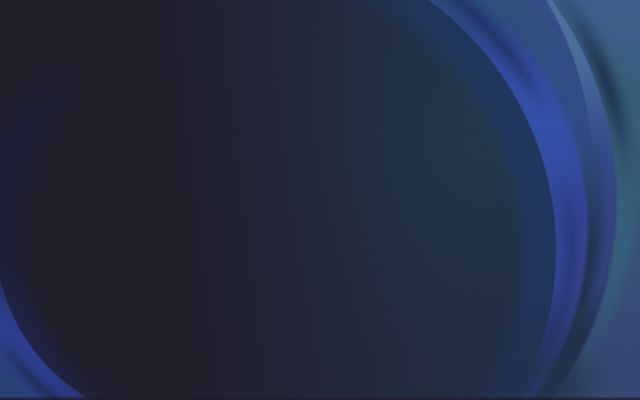
Reproduce this background procedurally as a WebGL 2 fragment shader.

```glsl
#version 300 es
precision highp float;
// Dark navy backdrop framed by glossy blue folds curving along both sides.
uniform vec2 u_resolution;
out vec4 outColor;

// Signed distance to a circle: negative inside.
float circle(vec2 p, vec2 center, float radius) {
    return length(p - center) - radius;
}

// Soft ridge peaking where d equals the offset.
float ridge(float d, float offset, float width) {
    float t = (d - offset) / width;
    return exp(-t * t);
}

// Antialiased step from 0 to 1 across d = 0.
float edge(float d, float softness) {
    return smoothstep(-softness, softness, d);
}

// Smooth oval glow.
float glow(vec2 p, vec2 center, vec2 size) {
    vec2 q = (p - center) / size;
    return exp(-dot(q, q));
}

float hash(vec2 p) {
    return fract(sin(dot(p, vec2(12.9898, 78.233))) * 43758.5453);
}

// Navy field, lighter and slightly teal toward the right.
vec3 backdrop(vec2 p) {
    vec3 color = mix(vec3(0.130, 0.122, 0.172), vec3(0.137, 0.175, 0.260),
                     smoothstep(0.30, 1.15, p.x + 0.12 * (p.y - 0.5)));
    return mix(color, vec3(0.135, 0.225, 0.300), 0.75 * glow(p, vec2(1.23, 0.68), vec2(0.32, 0.36)));
}

// Folds on the right, layered from the inside outward.
vec3 rightFolds(vec3 color, vec2 p, float aa) {
    float inner = circle(p, vec2(0.619, 0.375), 0.771);
    float middle = circle(p, vec2(0.729, 0.427), 0.740);
    float outer = circle(p, vec2(0.6875, 0.50), 0.854);
    float crescent = circle(p, vec2(0.665, 0.583), 0.815);
    float side = smoothstep(0.75, 1.10, p.x);
    float height = smoothstep(0.0, 0.35, p.y);

    // Translucent veil inside the first edge
    float veil = smoothstep(-0.125, -0.045, inner) * side;
    color = mix(color, vec3(0.125, 0.215, 0.400), veil * mix(0.40, 0.68, height));

    // Bright blue band
    vec3 band = mix(vec3(0.145, 0.180, 0.355), vec3(0.195, 0.265, 0.580), height);
    band = mix(band, vec3(0.200, 0.315, 0.655), ridge(p.y, 0.69, 0.18));
    band = mix(band, vec3(0.165, 0.285, 0.490), smoothstep(0.83, 1.0, p.y));
    band = mix(band, vec3(0.125, 0.190, 0.390), 0.7 * ridge(inner, 0.046, 0.020) * smoothstep(0.70, 0.88, p.y));
    band = mix(band, vec3(0.145, 0.195, 0.430), 0.55 * ridge(inner, 0.040, 0.022) * smoothstep(0.60, 0.40, p.y));
    band = mix(band, vec3(0.225, 0.245, 0.540), 0.6 * ridge(middle, -0.012, 0.014) * smoothstep(0.65, 0.4, p.y));
    color = mix(color, band, edge(inner, aa) * side * mix(0.6, 1.0, height));

    // Steel fold, sinking into shadow near the bottom
    vec3 steel = mix(vec3(0.135, 0.185, 0.290), vec3(0.190, 0.300, 0.525), smoothstep(0.28, 0.72, p.y));
    steel = mix(steel, vec3(0.190, 0.315, 0.495), smoothstep(0.75, 1.0, p.y));
    steel = mix(steel, vec3(0.215, 0.290, 0.560), 0.75 * ridge(outer, -0.012, 0.025) * smoothstep(0.12, 0.35, p.y));
    color = mix(color, steel, edge(middle, mix(0.006, 0.022, smoothstep(0.5, 0.9, p.y))) * side);

    // Outermost fold with teal light and a dark crease
    vec3 rim = mix(vec3(0.215, 0.285, 0.450), vec3(0.215, 0.375, 0.480), smoothstep(0.15, 0.55, p.y));
    rim = mix(rim, vec3(0.235, 0.370, 0.540), smoothstep(0.75, 1.0, p.y));
    rim = mix(rim, vec3(0.210, 0.385, 0.490), 0.8 * ridge(outer, 0.020, 0.025) * ridge(p.y, 0.38, 0.22));
    rim = mix(rim, vec3(0.215, 0.300, 0.480), 0.6 * smoothstep(0.035, 0.075, outer) * ridge(p.y, 0.40, 0.20));
    rim = mix(rim, vec3(0.120, 0.205, 0.310), 0.9 * ridge(outer, 0.026, 0.026) * ridge(p.y, 0.79, 0.17));
    color = mix(color, rim, edge(outer, 0.006) * side);
    color = mix(color, vec3(0.140, 0.205, 0.305), 0.75 * glow(p, vec2(1.41, 0.03), vec2(0.075, 0.10)));

    // Pale crescent between two arcs
    float sliver = edge(crescent, aa) * edge(-outer, 0.003) * side;
    return mix(color, vec3(0.305, 0.465, 0.615), sliver * 0.85 * smoothstep(0.58, 0.92, p.y));
}

// Fold in the lower left corner and its faint upward trail.
vec3 leftFold(vec3 color, vec2 p, float aa) {
    float d = circle(p, vec2(0.4625, 0.4125), 0.475);
    float side = smoothstep(0.36, 0.10, p.x);
    float low = smoothstep(0.40, 0.18, p.y);
    float trail = ridge(d, -0.005, 0.055) * smoothstep(0.24, 0.02, p.x) * smoothstep(0.92, 0.74, p.y);
    color = mix(color, vec3(0.110, 0.130, 0.270), 0.55 * trail);
    color = mix(color, vec3(0.120, 0.155, 0.330), 0.5 * smoothstep(-0.09, 0.0, d) * side * low);

    vec3 band = mix(vec3(0.180, 0.240, 0.550), vec3(0.155, 0.255, 0.450), smoothstep(0.04, 0.11, d));
    band = mix(band, vec3(0.120, 0.165, 0.340), 0.75 * ridge(d, 0.050, 0.018) * smoothstep(0.18, 0.04, p.y));
    return mix(color, band, edge(d, aa) * side * low);
}

void main() {
    vec2 uv = gl_FragCoord.xy / u_resolution;
    vec2 p = uv * vec2(1.6, 1.0);
    float aa = 1.0 / u_resolution.y;
    vec3 color = backdrop(p);
    color = rightFolds(color, p, aa);
    color = leftFold(color, p, aa);

    // Thin dark strip along the bottom
    color = mix(vec3(0.115, 0.110, 0.180), color, mix(0.25, 1.0, edge(p.y - 0.006, aa)));

    // Fine dither against banding
    color += (hash(gl_FragCoord.xy) - 0.5) / 255.0;
    outColor = vec4(color, 1.0);
}
```
